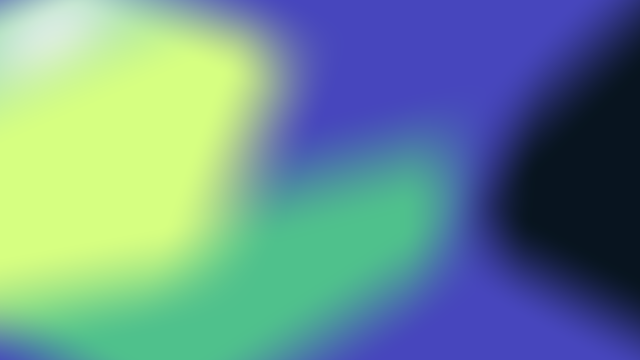
A WebGL 1 fragment shader for this background:

```glsl
precision highp float;
// Soft mesh gradient: blurred lime, green and navy fields over indigo, with a pale glow.

#define INDIGO vec3(0.278, 0.275, 0.740)
#define LIME   vec3(0.840, 1.000, 0.505)
#define GREEN  vec3(0.310, 0.755, 0.550)
#define NAVY   vec3(0.030, 0.080, 0.120)
#define MINT   vec3(0.620, 0.870, 0.680)
#define PALE   vec3(0.855, 0.925, 0.890)
#define ASPECT 1.7778
#define SOFTNESS 1.0
#define GLOW_CENTER vec2(0.145, 0.890)
#define GLOW_SIZE   vec2(0.200, 0.140)

uniform vec2 u_resolution;

// Blurred half-plane: 1 to the left of the line a -> b, 0 to its right.
float softEdge(vec2 p, vec2 a, vec2 b, float blur) {
  vec2 along = normalize(b - a);
  float inside = dot(p - a, vec2(-along.y, along.x));
  return smoothstep(-blur * SOFTNESS, blur * SOFTNESS, inside);
}

// Each field is a convex polygon, the product of its blurred edges.
float greenField(vec2 p) {
  return softEdge(p, vec2(0.833, 0.016), vec2(1.250, 0.282), 0.14)
       * softEdge(p, vec2(1.250, 0.280), vec2(1.250, 0.540), 0.14)
       * softEdge(p, vec2(1.110, 0.572), vec2(0.694, 0.468), 0.16)
       * softEdge(p, vec2(0.000, 0.086), vec2(0.185, -0.020), 0.12);
}

float limeField(vec2 p) {
  return softEdge(p, vec2(0.579, 0.259), vec2(0.787, 0.815), 0.16)
       * softEdge(p, vec2(0.799, 0.861), vec2(0.521, 0.988), 0.14)
       * softEdge(p, vec2(0.139, 1.058), vec2(0.000, 1.000), 0.10)
       * softEdge(p, vec2(0.000, 0.139), vec2(0.579, 0.248), 0.15);
}

float navyField(vec2 p) {
  return softEdge(p, vec2(1.760, 0.965), vec2(1.380, 0.600), 0.14)
       * softEdge(p, vec2(1.375, 0.600), vec2(1.345, 0.330), 0.13)
       * softEdge(p, vec2(1.360, 0.310), vec2(1.778, 0.085), 0.13);
}

// Tilted elliptical glow.
float paleGlow(vec2 p) {
  vec2 axis = vec2(0.8, 0.6);
  vec2 d = p - GLOW_CENTER;
  vec2 q = vec2(dot(d, axis), dot(d, vec2(-axis.y, axis.x))) / GLOW_SIZE;
  return exp(-dot(q, q));
}

void main() {
  vec2 p = gl_FragCoord.xy / u_resolution * vec2(ASPECT, 1.0);

  // The lime field turns to mint and pale in its upper left corner.
  float upper = softEdge(p, vec2(0.000, 0.734), vec2(0.509, 0.954), 0.14);
  vec3 limeTint = mix(LIME, mix(MINT, PALE, paleGlow(p)), upper);

  // Layers from back to front.
  vec3 color = mix(INDIGO, GREEN, greenField(p));
  color = mix(color, limeTint, limeField(p));
  color = mix(color, NAVY, navyField(p));

  gl_FragColor = vec4(color, 1.0);
}
```
